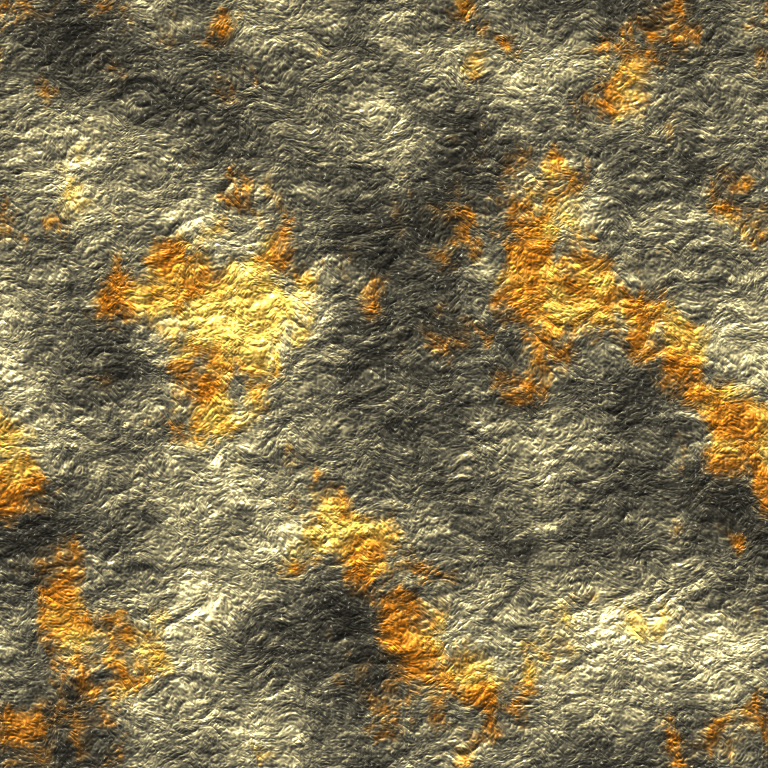
Reproduce this texture procedurally as a three.js fragment shader.

```glsl
// Weathered golden rock: broad light and dark blotches, rusty ochre stains and
// a finely crumpled relief lit from above. Wrapped gradient noise gives a tone,
// an exponential curve turns it into brightness, and tints add the colour.

varying vec2 vUv;

// Cells across the canvas (whole numbers, so that everything tiles)
const vec2 BLOTCH_CELLS = vec2(4.0, 5.0);
const vec2 STAIN_CELLS  = vec2(5.0, 4.0);
const vec2 WARP_CELLS   = vec2(18.0);
const vec2 RELIEF_CELLS = vec2(20.0, 27.0);
const vec2 GRAIN_CELLS  = vec2(230.0);

// Weights of the layers in the tone
const float BLOTCH_WEIGHT = 2.6;
const float RELIEF_WEIGHT = 10.5;
const float GRAIN_WEIGHT  = 1.1;
const float STAIN_LIFT    = 0.35;

const float BLOTCH_GAIN = 0.66;
const float RELIEF_GAIN = 0.6;
const float WARP_AMOUNT = 0.016;
const vec2  LIGHT_STEP  = vec2(-0.0008, 0.0019);

// Brightness curve
const float MID_BRIGHTNESS = 0.405;
const float TONE_CONTRAST  = 0.47;

// Tints, multiplied by the brightness
const vec3 STONE_TINT = vec3(1.04, 1.00, 0.84);
const vec3 CREAM_TINT = vec3(1.08, 1.01, 0.74);
const vec3 RUST_TINT  = vec3(1.55, 0.95, 0.28);
const vec3 GOLD_TINT  = vec3(1.22, 1.00, 0.45);
const vec3 GLINT      = vec3(0.20, 0.21, 0.21);

// Random vector in -1..1 for a lattice point
vec2 hash2(vec2 cell) {
  vec3 q = fract(cell.xyx * vec3(0.1031, 0.1030, 0.0973));
  q += dot(q, q.yzx + 33.33);
  return fract((q.xx + q.yz) * q.zy) * 2.0 - 1.0;
}

float cornerSlope(vec2 cell, vec2 corner, vec2 f, vec2 period, float seed) {
  vec2 wrapped = mod(cell + corner, period);
  return dot(hash2(wrapped + seed * vec2(17.0, 41.0)), f - corner);
}

// Gradient noise that repeats once over the canvas
float noise(vec2 uv, vec2 period, float seed) {
  vec2 p = uv * period + seed * vec2(0.37, 0.73);
  vec2 cell = floor(p);
  vec2 f = p - cell;
  vec2 w = f * f * f * (f * (f * 6.0 - 15.0) + 10.0);
  float low = mix(cornerSlope(cell, vec2(0.0, 0.0), f, period, seed),
                  cornerSlope(cell, vec2(1.0, 0.0), f, period, seed), w.x);
  float high = mix(cornerSlope(cell, vec2(0.0, 1.0), f, period, seed),
                   cornerSlope(cell, vec2(1.0, 1.0), f, period, seed), w.x);
  return mix(low, high, w.y);
}

// Cloudy sum of octaves for blotches and stains
float clouds(vec2 uv, vec2 period, float seed) {
  float sum = 0.0;
  float amplitude = 1.0;
  for (int i = 0; i < 6; i++) {
    sum += amplitude * noise(uv, period, seed + float(i));
    period *= 2.0;
    amplitude *= BLOTCH_GAIN;
  }
  return sum;
}

// Puffy height field with sharp creases
float crumple(vec2 uv) {
  vec2 period = RELIEF_CELLS;
  float sum = 0.0;
  float amplitude = 1.0;
  for (int i = 0; i < 4; i++) {
    sum += amplitude * abs(noise(uv, period, 21.0 + float(i)));
    period *= 2.0;
    amplitude *= RELIEF_GAIN;
  }
  return sum;
}

void main() {
  // Bend the coordinates for irregular outlines
  vec2 bend = vec2(noise(vUv, WARP_CELLS, 31.0), noise(vUv, WARP_CELLS, 32.0));
  vec2 uv = vUv + WARP_AMOUNT * bend;

  // Layers
  float blotch = clouds(uv, BLOTCH_CELLS, 1.0);
  float relief = crumple(uv) - crumple(uv + LIGHT_STEP);
  float grain = noise(vUv, GRAIN_CELLS, 41.0);
  float stain = smoothstep(0.06, 0.42, clouds(uv, STAIN_CELLS, 11.0));
  stain *= smoothstep(-0.5, -0.1, blotch);

  // Brightness
  float tone = BLOTCH_WEIGHT * blotch + RELIEF_WEIGHT * relief
             + GRAIN_WEIGHT * grain + STAIN_LIFT * stain;
  float brightness = MID_BRIGHTNESS * exp(TONE_CONTRAST * tone);

  // Colour: stone to cream, stained rust in the shade and gold in the light
  vec3 plain = mix(STONE_TINT, CREAM_TINT, smoothstep(0.2, 0.7, brightness));
  vec3 warm = mix(RUST_TINT, GOLD_TINT, smoothstep(-0.1, 0.35, blotch));
  vec3 color = brightness * mix(plain, warm, stain);

  // Mineral glints in the dark parts
  float glint = smoothstep(0.28, 0.5, grain) * smoothstep(0.1, -0.3, blotch);
  color += GLINT * glint;

  gl_FragColor = vec4(clamp(color, 0.0, 1.0), 1.0);
}
```
